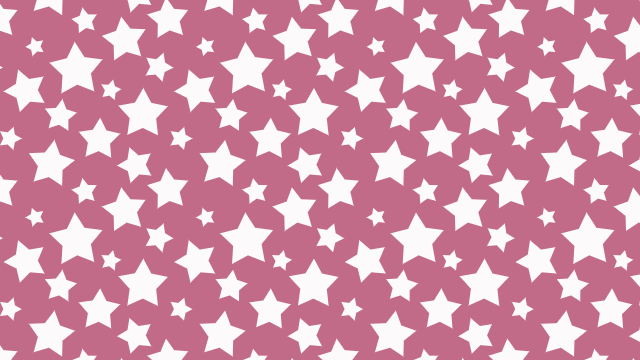
A Shadertoy shader for this pattern:

```glsl
// Seamless tile of white five-pointed stars scattered on dusty rose.
// Stars sit on a jittered rank-1 lattice that wraps at the tile edges;
// even points carry large stars, odd points the small ones between them.

#define TILE 0.474         // tile side in canvas heights
#define STARS 14           // stars per tile
#define INNER 0.535        // notch radius relative to tip radius
#define JITTER 0.022       // largest offset from the lattice, in tiles
#define TILT 0.36          // largest rotation, in radians
#define LARGE_R vec2(0.127, 0.164)
#define SMALL_R vec2(0.058, 0.110)
#define ROSE vec3(0.760, 0.420, 0.538)
#define WHITE vec3(0.992, 0.980, 0.984)

const float SECTOR = 6.2831853 / 5.0;

float hash(float n) {
    return fract(sin(n * 127.1 + 4.7) * 43758.545);
}

// Distance to the edges of a five-pointed star with one tip up
float starDistance(vec2 p, float radius) {
    // Fold all ten half points onto one
    float angle = atan(p.x, p.y);
    angle = abs(angle - SECTOR * floor(angle / SECTOR + 0.5));
    vec2 q = length(p) * vec2(cos(angle), sin(angle));

    vec2 tip = vec2(1.0, 0.0);
    vec2 notch = INNER * vec2(cos(0.5 * SECTOR), sin(0.5 * SECTOR));
    vec2 edge = notch - tip;
    return dot(q - radius * tip, normalize(vec2(edge.y, -edge.x)));
}

// Ranks are shuffled so that the largest stars get the smallest neighbours
float starRadius(int i) {
    int half_i = i / 2;
    if (i % 2 == 0) {
        float rank = float((2 * half_i) % 7) / 6.0;
        return mix(LARGE_R.x, LARGE_R.y, rank * rank);
    }
    float rank = float((5 * half_i + 2) % 7) / 6.0;
    return mix(SMALL_R.x, SMALL_R.y, pow(rank, 1.3));
}

// Distance to the nearest star, in tile units
float patternDistance(vec2 p) {
    float nearest = 1.0;
    for (int i = 0; i < STARS; i++) {
        float n = float(i);
        vec2 jitter = 2.0 * vec2(hash(n), hash(n + 31.0)) - 1.0;
        vec2 center = vec2(n, 4.0 * n) / float(STARS) + JITTER * jitter;

        // Nearest wrapped copy, turned by its own tilt
        vec2 d = p - center;
        d -= floor(d + 0.5);
        float tilt = TILT * (2.0 * hash(n + 67.0) - 1.0);
        float c = cos(tilt), s = sin(tilt);
        d = mat2(c, s, -s, c) * d;

        nearest = min(nearest, starDistance(d, starRadius(i)));
    }
    return nearest;
}

void mainImage(out vec4 fragColor, in vec2 fragCoord) {
    float scale = 1.0 / (TILE * iResolution.y);
    float d = patternDistance(fragCoord * scale);

    // One-pixel soft edge
    float cover = clamp(0.5 - d / scale, 0.0, 1.0);
    fragColor = vec4(mix(ROSE, WHITE, cover), 1.0);
}
```
